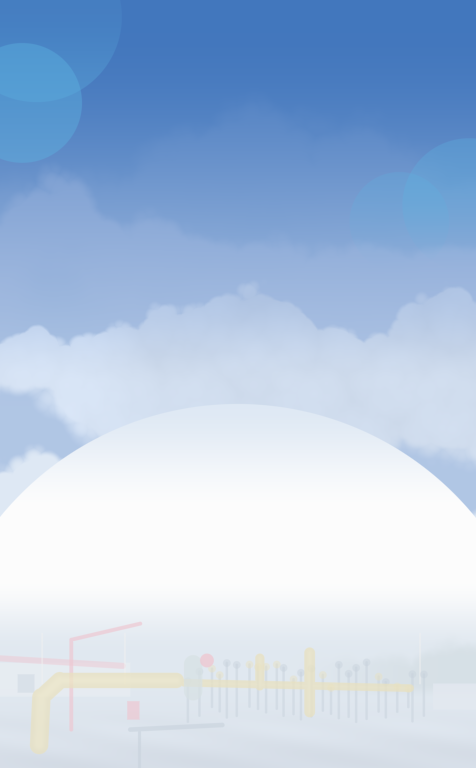
Give the GLSL for this background, as a Shadertoy shader.

```glsl
vec2 hash2(vec2 c) {
    return fract(sin(vec2(dot(c, vec2(127.1, 311.7)), dot(c, vec2(269.5, 183.3)))) * 4375.85);
}

// Rounded cellular noise: high at the heart of each cell
float puffs(vec2 p) {
    vec2 cell = floor(p), f = fract(p);
    float nearest = 1.0;
    for (int j = -1; j <= 1; j++)
    for (int i = -1; i <= 1; i++) {
        vec2 o = vec2(i, j);
        vec2 r = o + hash2(cell + o) - f;
        nearest = min(nearest, dot(r, r));
    }
    return 1.0 - nearest;
}

float billow(vec2 p) {
    return 0.6 * puffs(p * 13.0) + 0.28 * puffs(p * 29.0 + 4.0) + 0.12 * puffs(p * 63.0) - 0.75;
}

float bump(float x, float center, float width) {
    float t = (x - center) / width;
    return exp(-t * t);
}

// Soft upper rim, slow fade below it
float bank(float depth, float rim, float fade) {
    return smoothstep(0.0, rim, depth) * (1.0 - smoothstep(fade * 0.3, fade, depth));
}

float segment(vec2 p, vec2 a, vec2 b, float radius) {
    vec2 v = b - a;
    return length(p - a - v * clamp(dot(p - a, v) / dot(v, v), 0.0, 1.0)) - radius;
}

float box(vec2 p, vec2 center, vec2 halfSize) {
    vec2 q = abs(p - center) - halfSize;
    return max(q.x, q.y);
}

void paint(inout vec3 color, vec3 ink, float d, float opacity) {
    float px = 0.8 / iResolution.y;
    color = mix(color, ink, opacity * smoothstep(px, -px, d));
}

void drawClouds(inout vec3 color, vec2 p) {
    float x = p.x, n = billow(p);
    // Distant haze
    float high = 0.78 + 0.1 * bump(x, 0.32, 0.13) + 0.06 * bump(x, 0.5, 0.06);
    color = mix(color, vec3(0.62, 0.71, 0.87), 0.12 * bank(high + 0.08 * n - p.y, 0.05, 0.3));
    float middle = 0.69 + 0.09 * bump(x, 0.07, 0.07) + 0.03 * bump(x, 0.22, 0.08);
    color = mix(color, vec3(0.68, 0.75, 0.89), 0.3 * bank(middle + 0.07 * n - p.y, 0.03, 0.24));
    // Main bank
    float top = 0.55 + 0.03 * bump(x, 0.05, 0.03) + 0.04 * bump(x, 0.2, 0.07)
              + 0.08 * bump(x, 0.34, 0.08) + 0.075 * bump(x, 0.58, 0.07);
    float base = 0.485 - 0.045 * bump(x, 0.13, 0.05) - 0.2 * bump(x, 0.33, 0.14)
               - 0.08 * smoothstep(0.4, 0.62, x);
    float body = smoothstep(0.0, 0.009, top + 0.065 * n - p.y)
               * smoothstep(-0.012, 0.02, p.y - base + 0.06 * n);
    vec3 vapour = mix(vec3(0.83, 0.875, 0.935), vec3(0.69, 0.77, 0.89), smoothstep(0.5, 0.63, p.y));
    vapour += 0.035 * bump(x, 0.07, 0.12) + 0.05 * n;
    color = mix(color, vapour, 0.88 * body);
    // Low bank beside the dome
    float low = 0.335 + 0.085 * bump(x, 0.03, 0.1) + 0.05 * n;
    color = mix(color, vec3(0.89, 0.925, 0.965), 0.9 * smoothstep(0.0, 0.015, low - p.y));
}

void drawPlant(inout vec3 color, vec2 p) {
    vec3 yellow = vec3(0.91, 0.88, 0.75), red = vec3(0.93, 0.78, 0.82), steel = vec3(0.78, 0.82, 0.86);
    // Trees, wall and shed
    float crown = 0.155 + 0.02 * smoothstep(0.5, 0.6, p.x) + 0.03 * billow(p * 1.6);
    float trees = smoothstep(0.0, 0.03, crown - p.y) * smoothstep(0.35, 0.58, p.x);
    color = mix(color, vec3(0.82, 0.86, 0.88), 0.65 * trees * smoothstep(0.09, 0.11, p.y));
    paint(color, vec3(0.89, 0.91, 0.94), box(p, vec2(0.6, 0.093), vec2(0.035, 0.017)), 0.8);
    paint(color, vec3(0.91, 0.93, 0.95), box(p, vec2(0.07, 0.115), vec2(0.1, 0.022)), 0.7);
    paint(color, red, segment(p, vec2(-0.02, 0.144), vec2(0.16, 0.133), 0.004), 0.5);
    paint(color, steel, box(p, vec2(0.034, 0.11), vec2(0.011, 0.012)), 0.4);
    // Paving shadows
    float streak = sin(p.y * 120.0 + p.x * 14.0) * sin(p.x * 17.0 + p.y * 31.0);
    color -= 0.012 * streak * smoothstep(0.08, 0.05, p.y);
    // Lamp posts
    for (int i = 0; i < 3; i++) {
        float x = 0.055 + 0.108 * float(i) + 0.277 * float(i / 2);
        paint(color, vec3(0.94), segment(p, vec2(x, 0.11), vec2(x, 0.175), 0.001), 0.6);
    }
    // Risers with valves
    for (int i = 0; i < 26; i++) {
        vec2 r = hash2(vec2(i, 7));
        float x = 0.245 + 0.0122 * (float(i) + 0.6 * r.y), head = 0.1 + 0.04 * r.x;
        paint(color, steel, segment(p, vec2(x, 0.06 + 0.02 * r.y), vec2(x, head), 0.0016), 0.5);
        paint(color, mix(steel, yellow, step(0.5, r.y)), length(p - vec2(x, head)) - 0.005, 0.45);
    }
    // Red frame and drum
    float frame = min(segment(p, vec2(0.093, 0.05), vec2(0.093, 0.167), 0.0025),
                      segment(p, vec2(0.093, 0.167), vec2(0.183, 0.188), 0.0025));
    paint(color, red, min(frame, box(p, vec2(0.174, 0.075), vec2(0.008, 0.012))), 0.7);
    // Yellow main line and towers
    float pipe = min(segment(p, vec2(0.051, 0.03), vec2(0.054, 0.092), 0.012),
                     segment(p, vec2(0.054, 0.092), vec2(0.078, 0.114), 0.011));
    pipe = min(pipe, segment(p, vec2(0.078, 0.114), vec2(0.23, 0.114), 0.01));
    pipe = min(pipe, segment(p, vec2(0.24, 0.111), vec2(0.535, 0.104), 0.005));
    pipe = min(pipe, segment(p, vec2(0.404, 0.073), vec2(0.404, 0.15), 0.007));
    pipe = min(pipe, segment(p, vec2(0.339, 0.107), vec2(0.339, 0.143), 0.006));
    paint(color, yellow + 0.02 * smoothstep(-0.002, -0.01, pipe), pipe, 0.75);
    paint(color, vec3(0.84, 0.88, 0.89), segment(p, vec2(0.252, 0.1), vec2(0.252, 0.135), 0.012), 0.7);
    paint(color, red, length(p - vec2(0.27, 0.14)) - 0.009, 0.8);
    // Foreground rail
    float rail = min(segment(p, vec2(0.17, 0.05), vec2(0.29, 0.056), 0.003),
                     segment(p, vec2(0.182, 0.0), vec2(0.182, 0.05), 0.002));
    paint(color, steel, rail, 0.6);
}

void mainImage(out vec4 fragColor, in vec2 fragCoord) {
    vec2 p = fragCoord / iResolution.y;
    p.x *= 0.621 * iResolution.y / iResolution.x;
    vec3 color = mix(vec3(0.69, 0.775, 0.895), vec3(0.26, 0.465, 0.74), smoothstep(0.46, 0.97, p.y));
    drawClouds(color, p);
    // Translucent discs, fading away from their bright sides
    vec3 cyan = vec3(0.36, 0.7, 0.88);
    paint(color, cyan, length(p - vec2(0.048, 0.978)) - 0.111, 0.12 + 0.2 * smoothstep(1.0, 0.88, p.y));
    paint(color, cyan, length(p - vec2(0.029, 0.866)) - 0.078, 0.42);
    float lower = smoothstep(0.64, 0.76, p.y);
    paint(color, cyan, length(p - vec2(0.521, 0.711)) - 0.065, 0.25 * lower);
    paint(color, cyan, length(p - vec2(0.612, 0.733)) - 0.087, 0.32 * lower);
    // White dome, shading into the misty ground
    vec3 dome = mix(vec3(0.99), vec3(0.87, 0.91, 0.955), smoothstep(0.33, 0.48, p.y));
    dome = mix(vec3(0.88, 0.91, 0.94), dome, smoothstep(0.15, 0.25, p.y));
    dome = mix(vec3(0.83, 0.86, 0.9), dome, smoothstep(-0.04, 0.12, p.y));
    drawPlant(dome, p);
    paint(color, dome, length(p - vec2(0.31, 0.074)) - 0.4, 1.0);
    fragColor = vec4(color, 1.0);
}
```
